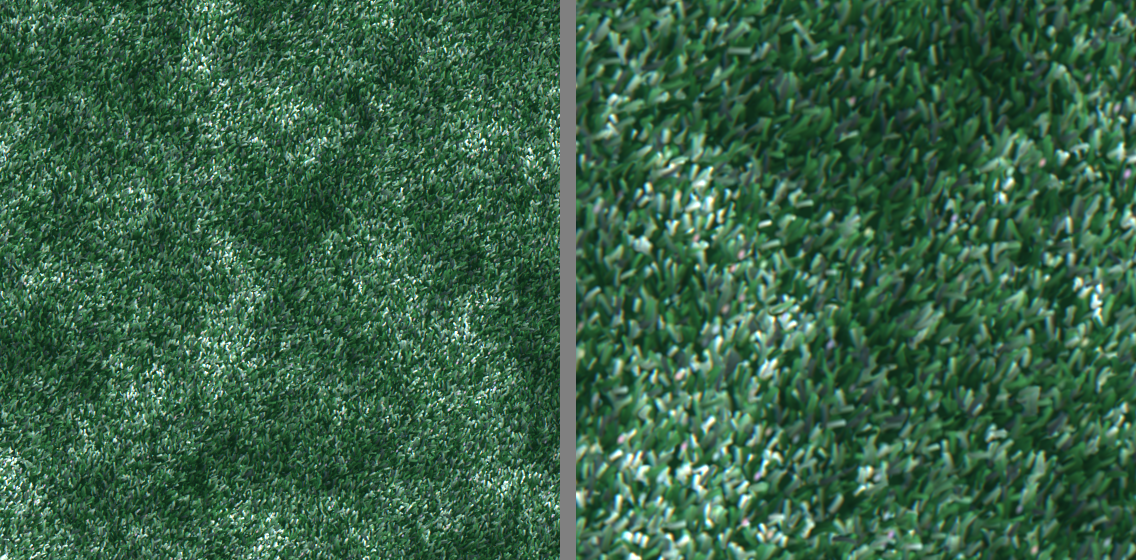
Left: the whole. Right: its middle third, enlarged.
Reproduce this texture procedurally as a Shadertoy shader.

```glsl
vec4 hash4(vec3 p) {
    vec4 q = fract(p.xyzx * vec4(.1031, .1030, .0973, .1099));
    q += dot(q, q.wzxy + 33.33);
    return fract((q.xxyz + q.yzzw) * q.zywx);
}

// Layered, warped sines: broad patches down to small clumps
float patches(vec2 p) {
    float sum = 0., amp = .34, freq = 14.;
    for (int i = 0; i < 5; i++) {
        float a = float(i) * 2.1 + .4;
        mat2 turn = mat2(cos(a), sin(a), -sin(a), cos(a));
        vec2 q = turn * p * freq + float(i) * 3.7;
        q += 1.5 * sin(q.yx * .63 + a);
        sum += amp * (sin(q.x) + sin(q.y));
        amp *= .9;
        freq *= 1.7;
    }
    return sum;
}

// Blade colour from shadow through green and grey-green to glint
vec3 bladeColor(float tone, float hue) {
    vec3 shadow = vec3(.06, .19, .11);
    vec3 green = vec3(.12, .33, .165);
    vec3 lit = mix(vec3(.23, .50, .28), vec3(.31, .46, .37), smoothstep(.25, .6, hue));
    vec3 pale = mix(vec3(.50, .69, .55), vec3(.54, .68, .65), hue);
    vec3 c = mix(shadow, green, smoothstep(.0, .38, tone));
    c = mix(c, lit, smoothstep(.36, .64, tone));
    c = mix(c, pale, smoothstep(.68, .95, tone));
    c = mix(c, vec3(.86, .95, .93), smoothstep(.93, 1.15, tone));
    float slate = step(.86, hue) * (1. - smoothstep(.5, .8, tone));
    return mix(c, vec3(.23, .29, .31), slate * .8);
}

void mainImage(out vec4 fragColor, in vec2 fragCoord) {
    vec2 uv = fragCoord / iResolution.y;
    float patchTone = patches(uv);
    float sway = sin(uv.x * 17. + 2. * sin(uv.y * 11.)) * .2;
    vec3 col = vec3(.06, .195, .11);

    // Overlapping layers of scattered blades, one per cell
    for (int layer = 0; layer < 7; layer++) {
        vec2 grid = uv * 84. + float(layer) * vec2(.37, .61) + 7.;
        vec2 cell = floor(grid);
        for (int j = -1; j <= 1; j++)
        for (int i = -1; i <= 1; i++) {
            vec2 id = cell + vec2(i, j);
            vec4 h = hash4(vec3(id, float(layer) * 17. + 3.));
            vec4 k = hash4(vec3(id.yx + 41., float(layer) * 23. + 9.));
            float tone = h.w + .17 * patchTone;

            // Blade frame: y runs along the blade, mostly up and right
            float lean = .45 + (h.z + k.x - 1.) * 1.3 + sway;
            vec2 along = vec2(sin(lean), cos(lean));
            vec2 d = (grid - id - h.xy) / 84.;
            float y = dot(d, along);
            float x = dot(d, vec2(along.y, -along.x));
            float halfLen = mix(.0025, .0060, k.y) * (1. - .4 * smoothstep(.8, 1., tone));
            x += (k.w - .5) * 40. * y * y;

            // Channels shift slightly sideways, giving coloured fringes
            vec3 side = x + vec3(-.0007, 0., .0007) * along.y;
            float past = max(abs(y) - halfLen, 0.);
            vec3 dist = sqrt(side * side + past * past);
            vec3 cover = 1. - smoothstep(.0, mix(.0028, .0037, k.w), dist);
            vec3 blade = bladeColor(tone, k.z) * (1. + .2 * clamp(y / halfLen, -1., 1.));
            col = mix(col, blade, cover);
        }
    }

    // Small soft tinted sparkles
    vec2 grid = uv * 70. + 5.;
    for (int j = -1; j <= 1; j++)
    for (int i = -1; i <= 1; i++) {
        vec2 id = floor(grid) + vec2(i, j);
        vec4 h = hash4(vec3(id, 211.));
        vec2 d = (grid - id - h.xy) / 70.;
        d = vec2(d.x * .85 - d.y * .5, d.x * .5 + d.y * .85) * vec2(1., .65);
        float strength = smoothstep(.70, 1., h.z + .12 * patchTone);
        vec3 tint = .86 + .14 * cos(6.283 * (h.w + vec3(0., .33, .67)));
        col = mix(col, tint, strength * .85 * (1. - smoothstep(.0, .003, length(d))));
    }
    col *= 1. + .07 * patchTone;
    fragColor = vec4(clamp(col, 0., 1.), 1.);
}
```
